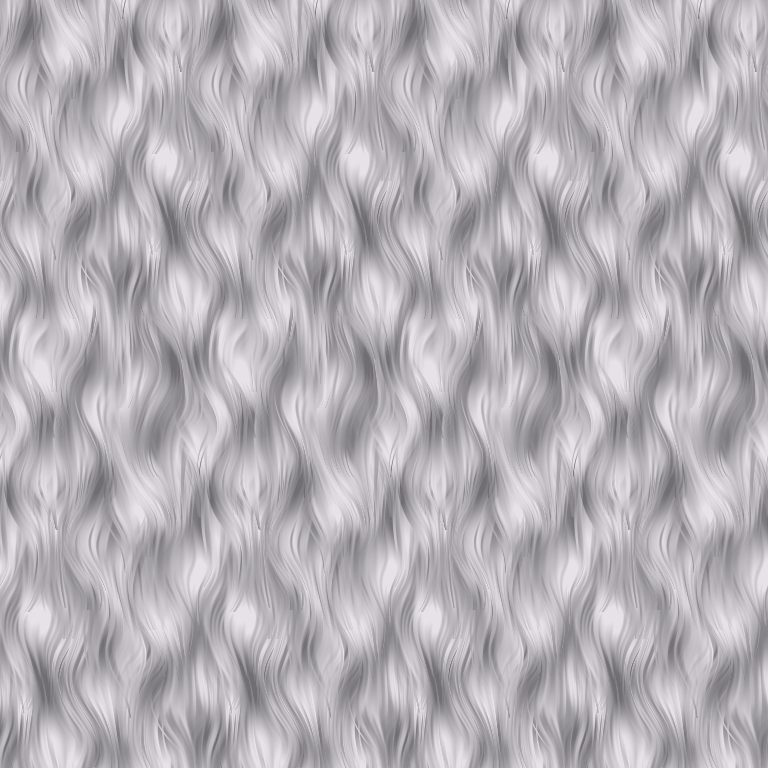
Write a three.js fragment shader that draws this texture.

```glsl
// Silver-grey fur: soft overlapping locks in a repeating, staggered tile.
varying vec2 vUv;

const float TAU = 6.2831853;

float hash(vec2 p) {
  return fract(sin(dot(p, vec2(127.1, 311.7))) * 43758.5453);
}

float noise(vec2 p) {
  vec2 i = floor(p), f = fract(p);
  f = f * f * (3.0 - 2.0 * f);
  return mix(mix(hash(i), hash(i + vec2(1.0, 0.0)), f.x),
             mix(hash(i + vec2(0.0, 1.0)), hash(i + 1.0), f.x), f.y);
}

// Eight by seven locks per tile; each tile row is staggered by three locks.
vec2 wrapCell(vec2 id) {
  float tileRow = floor((id.y + 0.5) / 7.0);
  return floor(mod(vec2(id.x + 3.0 * tileRow, id.y) + 0.5, vec2(8.0, 7.0)));
}

// Sine wave that repeats with the staggered tile.
float tileWave(vec2 p, float across, float down, float phase) {
  return sin(TAU * (across * p.x + (0.375 * across + down) * p.y + phase));
}

// Brick layout of bright tufts, two across and three and a half down each tile.
float tufts(vec2 p) {
  return tileWave(p, 2.0, 3.0, 0.34) + tileWave(p, 2.0, -4.0, 0.65);
}

void main() {
  // Four tiles across, about 1.68 down, spaced less evenly toward the bottom
  vec2 tile = vUv * vec2(4.0, 1.677) + vec2(0.0, 0.32);
  tile.x -= 0.055 * (1.0 - vUv.y) * cos(7.0 * (vUv.x - 0.38));

  // Gentle shared sway of neighbouring locks
  vec2 p = tile * vec2(8.0, 7.0);
  p.x += 0.22 * tileWave(tile, 1.0, 3.0, 0.0)
       + 0.14 * tileWave(tile, 2.0, -4.0, 0.0)
       + 0.05 * tileWave(tile, 3.0, 5.0, 0.0);

  float tone = 0.4 + 0.13 * tufts(tile);
  vec2 cell = floor(p);

  // Paint from the lower locks up, so that upper tips cover lower roots
  for (int row = 0; row < 4; row++) {
    for (int col = -2; col <= 2; col++) {
      vec2 id = cell + vec2(float(col), float(row));
      vec2 key = wrapCell(id);
      float seed = hash(key + 3.7);
      float seed2 = hash(key + 19.3);

      // Position along the lock, from root to tip
      float rootY = id.y + hash(key + 41.1);
      float t = (rootY - p.y) / mix(2.1, 2.7, seed2);
      if (t <= 0.0 || t >= 1.0) continue;

      // Position across the lock, which curls and tapers
      float curl = 0.27 * sin(t * 4.5 + seed * TAU);
      float center = id.x + 0.5 + 0.6 * (seed2 - 0.5) + curl;
      float halfWidth = mix(0.75, 1.1, seed) * mix(1.0, 0.4, t * t);
      float s = (p.x - center) / halfWidth;
      if (abs(s) > 1.3) continue;

      // Fine hairs and broader strands slant across the lock
      vec2 offset = key * 17.0 + 40.0;
      float slanted = s + 2.6 * (seed2 - 0.5) * t;
      float hairs = noise(vec2(slanted * 7.5, t * 3.0) + offset) - 0.5;
      float strands = noise(vec2(slanted * 2.8, t * 2.5) + offset + 7.5) - 0.5;

      // Dark root, bright belly, softer tip, shaded sides, ragged tufts
      float lockTone = 0.24 + 0.6 * smoothstep(0.12, 0.62, t)
                     - 0.2 * smoothstep(0.72, 1.0, t)
                     + 0.2 * (seed - 0.5) - 0.14 * s * s
                     + 0.42 * hairs + 0.42 * strands
                     + 0.14 * tufts(tile + vec2(0.0, 0.07 * hairs));

      // Feathered outline
      float cover = 1.0 - smoothstep(0.45, 1.0, abs(s) + 0.7 * hairs);
      cover *= smoothstep(0.0, 0.3, t);
      cover *= 1.0 - smoothstep(0.62, 0.96, t + 0.4 * hairs + 0.2 * strands);

      // Soft shadow on the locks below
      float shade = smoothstep(0.0, 0.3, t) * (1.0 - smoothstep(0.7, 1.0, t));
      tone *= 1.0 - 0.1 * shade * (1.0 - smoothstep(0.7, 1.3, abs(s)));
      tone = mix(tone, lockTone, cover);
    }
  }

  vec3 shadowGrey = vec3(0.44, 0.43, 0.445);
  vec3 silver = vec3(0.90, 0.885, 0.905);
  gl_FragColor = vec4(mix(shadowGrey, silver, clamp(tone, 0.0, 1.0)), 1.0);
}
```
